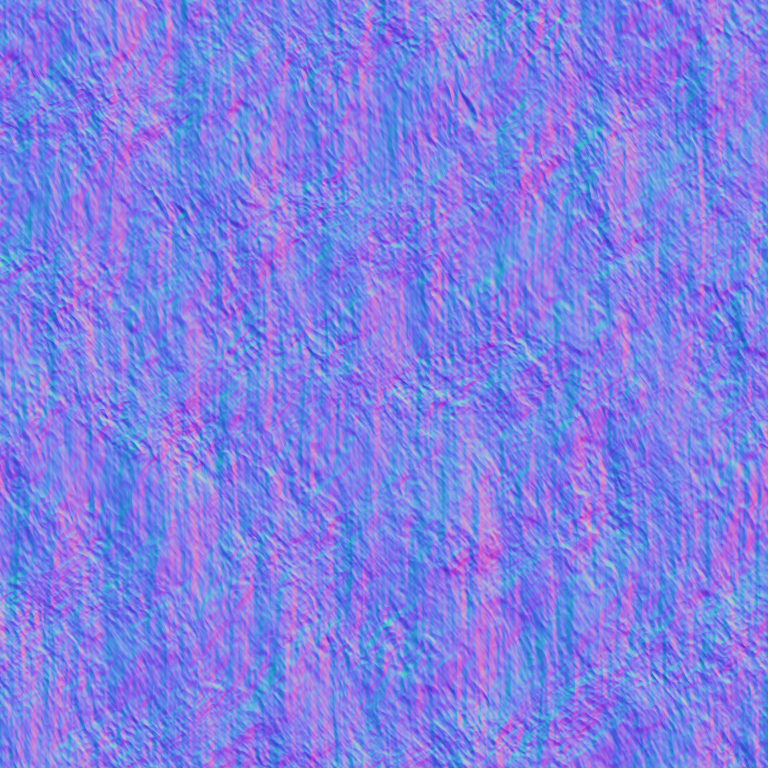
Give the GLSL for this texture map, as a Shadertoy shader.

```glsl
// Tangent-space normal map of rough bark: upright ridges, slanted flakes and fine hatching.

const float RELIEF = 0.60;              // overall steepness
const float SAMPLE_STEP = 0.0007;       // slope sampling distance, canvas units
const float BLUE_LEVEL = 0.93;          // damps the facing component
const float CREASE_SOFTNESS = 0.02;     // rounding of ridge crests
const float LEDGE_WIDTH = 0.11;         // share of the noise range that a ledge climbs in
const vec2 WARP_AMOUNT = vec2(0.012, 0.040);
const float WARP_SCALE = 6.0;
const float FRAY_AMOUNT = 0.0048;       // ragged outline of the flakes
const float FRAY_SCALE = 38.0;
const float PATCH_SCALE = 11.0;         // size of rough and calm areas
const vec2 PATCH_RANGE = vec2(0.65, 1.3);

// Sine-free hash, two values in -1..1
vec2 hash2(vec2 p) {
    vec3 q = fract(vec3(p.xyx) * vec3(0.1031, 0.1030, 0.0973));
    q += dot(q, q.yzx + 33.33);
    return fract((q.xx + q.yz) * q.zy) * 2.0 - 1.0;
}

float gradientNoise(vec2 p) {
    vec2 cell = floor(p);
    vec2 f = p - cell;
    vec2 u = f * f * f * (f * (f * 6.0 - 15.0) + 10.0);
    float a = dot(hash2(cell), f);
    float b = dot(hash2(cell + vec2(1, 0)), f - vec2(1, 0));
    float c = dot(hash2(cell + vec2(0, 1)), f - vec2(0, 1));
    float d = dot(hash2(cell + vec2(1, 1)), f - vec2(1, 1));
    return mix(mix(a, b, u.x), mix(c, d, u.x), u.y);
}

vec2 noisePair(vec2 p) {
    return vec2(gradientNoise(p + 40.0), gradientNoise(p + 90.0));
}

// Noise stretched along an axis tilted from the vertical;
// density = cells across and along that axis.
float streaks(vec2 p, float tilt, vec2 density, float seed) {
    vec2 axis = vec2(sin(tilt), cos(tilt));
    vec2 q = vec2(dot(p, vec2(axis.y, -axis.x)), dot(p, axis));
    return gradientNoise(q * density + seed * vec2(17.3, 31.7));
}

// Three profiles of the streaks; slope sets their steepness
float grain(vec2 p, float tilt, vec2 density, float slope, float seed) {
    return streaks(p, tilt, density, seed) * slope / density.x;
}

float crest(vec2 p, float tilt, vec2 density, float slope, float seed) {
    float n = streaks(p, tilt, density, seed);
    return -sqrt(n * n + CREASE_SOFTNESS * CREASE_SOFTNESS) * slope / density.x;
}

float ledge(vec2 p, float tilt, vec2 density, float slope, float seed) {
    float n = streaks(p, tilt, density, seed);
    return tanh(n / LEDGE_WIDTH) * LEDGE_WIDTH * slope / density.x;
}

float barkHeight(vec2 p) {
    vec2 w = p + noisePair(p * WARP_SCALE) * WARP_AMOUNT;
    vec2 frayed = w + noisePair(p * FRAY_SCALE) * FRAY_AMOUNT;
    float roughness = mix(PATCH_RANGE.x, PATCH_RANGE.y,
                          smoothstep(-0.4, 0.4, gradientNoise(p * PATCH_SCALE + 120.0)));

    // Broad swells and slanted bands
    float h = grain(w, -0.15, vec2(9.0, 4.0), 0.34, 1.0);
    h += grain(w, 0.65, vec2(18.0, 7.0), 0.30, 2.0);

    // Upright ridges and cracks
    h += grain(w, 0.0, vec2(26.0, 5.0), 0.26, 3.0);
    h += ledge(w, 0.03, vec2(50.0, 6.0), 0.68, 4.0);
    h += crest(w, -0.02, vec2(85.0, 9.0), 0.27, 5.0);

    // Slanted flakes and crumbs
    float flakes = ledge(frayed, -0.42, vec2(48.0, 24.0), 0.70, 6.0);
    flakes += crest(frayed, -0.50, vec2(75.0, 36.0), 0.36, 7.0);
    flakes += ledge(frayed, 0.62, vec2(54.0, 20.0), 0.60, 8.0);
    flakes += grain(frayed, -0.55, vec2(125.0, 62.0), 0.33, 9.0);
    flakes += crest(frayed, 0.30, vec2(95.0, 85.0), 0.27, 10.0);
    h += flakes * roughness;

    // Fine fibres and hatching
    h += grain(w, 0.0, vec2(175.0, 13.0), 0.30, 11.0);
    h += grain(w, 0.70, vec2(215.0, 75.0), 0.24, 12.0);
    h += grain(w, -0.65, vec2(235.0, 85.0), 0.23, 13.0);
    return h * RELIEF;
}

void mainImage(out vec4 fragColor, in vec2 fragCoord) {
    vec2 p = fragCoord / iResolution.y;
    vec2 e = vec2(SAMPLE_STEP, 0.0);

    // Central differences give the surface slope
    vec2 slope = vec2(barkHeight(p + e.xy) - barkHeight(p - e.xy),
                      barkHeight(p + e.yx) - barkHeight(p - e.yx)) / (2.0 * SAMPLE_STEP);
    vec3 normal = normalize(vec3(-slope, 1.0));

    vec3 color = normal * 0.5 + 0.5;
    color.b *= BLUE_LEVEL;
    fragColor = vec4(color, 1.0);
}
```
